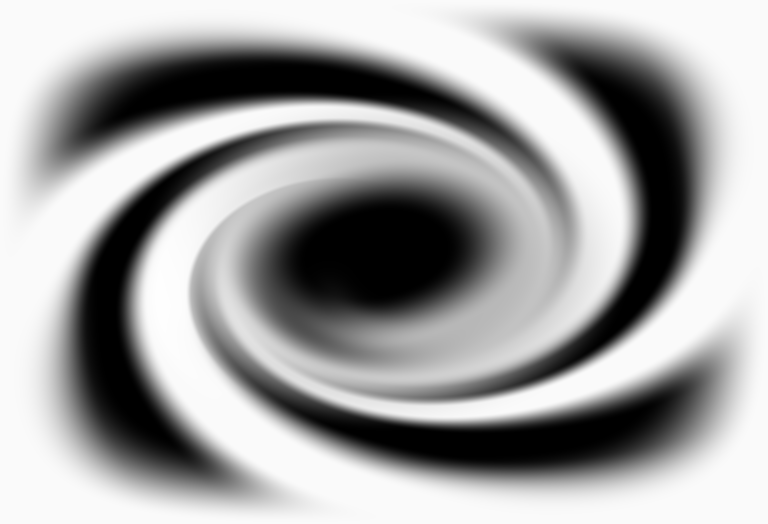
Give the GLSL for this background, as a Shadertoy shader.

```glsl
// Draws a monochrome whirlpool: four dark arms winding into a black core.

const float PI = 3.14159265;

// One at the centre of a soft ridge, falling to zero on both sides.
float ridge(float x, float centre, float width) {
    float d = (x - centre) / width;
    return exp(-d * d);
}

// Polar angle from 0 to two pi.
float turn(vec2 p) {
    return mod(atan(p.y, p.x) + 2.0 * PI, 2.0 * PI);
}

// Darkness of the four arms, with alternate pairs slightly offset.
float spiralArms(float radius, float angle) {
    float winding = 2.50 - 1.518 * pow(max(radius, 0.3), -1.3);
    float phase = angle - winding;
    float offset = 0.24 * (1.0 - smoothstep(0.5, 0.9, radius));
    phase += offset * cos(2.0 * phase);
    float d = abs(mod(phase + PI / 4.0, PI / 2.0) - PI / 4.0);
    float softness = 0.16 * smoothstep(0.8, 1.1, radius)
                   + 0.12 * (1.0 - smoothstep(0.45, 0.62, radius));
    float arm = 1.0 - smoothstep(0.16, 0.60 + softness, d);
    return arm * smoothstep(0.40, 0.65, radius);
}

// Fades the arms along a rounded frame before they reach the border.
float borderFade(vec2 p) {
    vec2 q = p * p;
    float frame = pow(dot(q, q), 0.25);
    return 1.0 - smoothstep(0.74, 1.0, frame);
}

// Tilted soft disc in the middle.
float core(vec2 p) {
    float stretch = 1.0 + 0.10 * cos(2.0 * atan(p.y, p.x) - 1.0);
    return 1.0 - smoothstep(0.17, 0.38, length(p) / stretch);
}

// Bright ribbon between two spiral edges, firmer on the inside.
float ribbon(float radius, float angle, float blur) {
    float inner = 0.34 + 0.126 * (angle - 1.92);
    float outer = 0.38 + 0.115 * (angle - 1.17);
    float band = smoothstep(inner - blur, inner + blur, radius)
               * (1.0 - smoothstep(outer - 0.03, outer + 0.02, radius));
    float along = smoothstep(1.4, 3.3, angle) * (1.0 - smoothstep(3.4, 4.2, angle));
    return band * along;
}

void mainImage(out vec4 fragColor, in vec2 fragCoord) {
    vec2 p = 2.0 * fragCoord / iResolution.xy - 1.0;
    float radius = length(p);
    float angle = turn(p);

    // Pale ground, greyer toward the middle
    float shade = mix(0.72, 0.98, smoothstep(0.32, 0.66, radius));
    shade *= 1.0 - spiralArms(radius, angle) * borderFade(p);

    // Bright ribbon on the left, and a pale ridge inside it
    shade = mix(shade, 1.0, 0.9 * ribbon(radius, angle, 0.009));
    float paleRadius = 0.416 + 0.024 * (angle - 3.39);
    shade += 0.12 * ridge(radius, paleRadius, 0.045) * ridge(angle, 3.8, 0.9);

    // Core with a trailing dark wisp and a faint inner streak
    shade *= 1.0 - core(p - vec2(-0.02, 0.03));
    float wispRadius = 0.34 + 0.03 * (angle - 4.01);
    shade *= 1.0 - 0.5 * ridge(radius, wispRadius, 0.06) * ridge(angle, 4.1, 0.7);
    float streakRadius = 0.18 + 0.057 * (angle - 3.79);
    shade += 0.10 * ridge(radius, streakRadius, 0.05) * ridge(angle, 4.3, 0.6);

    fragColor = vec4(vec3(clamp(shade, 0.0, 1.0)), 1.0);
}
```
